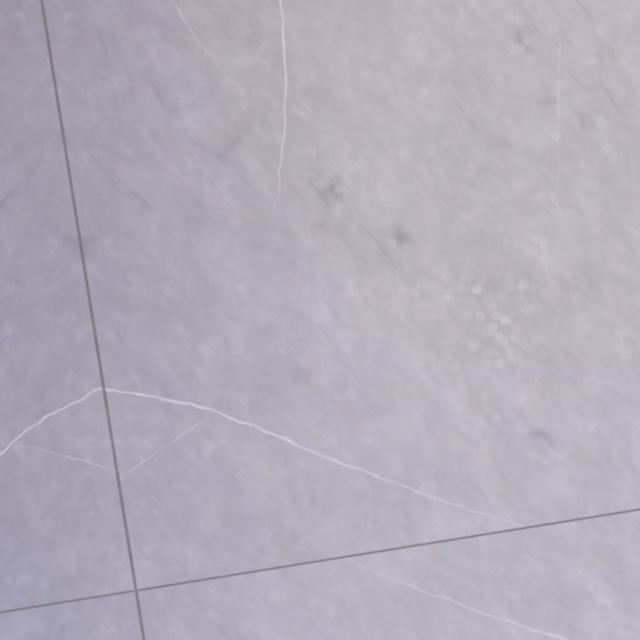
This texture is drawn by a Shadertoy shader. Its source:

```glsl
const vec3 SHADE_LEFT_LOW = vec3(0.630, 0.617, 0.695);
const vec3 SHADE_LEFT_TOP = vec3(0.610, 0.585, 0.643);
const vec3 SHADE_RIGHT_LOW = vec3(0.728, 0.712, 0.765);
const vec3 SHADE_RIGHT_TOP = vec3(0.738, 0.712, 0.742);
const vec3 VEIN_COLOR = vec3(0.84, 0.82, 0.85);
const vec3 GROUT_COLOR = vec3(0.42, 0.40, 0.43);
const vec2 UPRIGHT_JOINT = vec2(0.225, -0.160);  // x at the base, slope per y
const vec2 LEVEL_JOINT = vec2(0.043, 0.161);     // y at the left, slope per x
const float UPRIGHT_HALF_WIDTH = 0.0023;
const float LEVEL_HALF_WIDTH = 0.0016;
const float GROUT_OPACITY = 0.74;
const float SOFTNESS = 0.0021;
const float MOTTLE = 0.055;
const float GRAIN = 0.058;
const float FLECK = 0.022;
const float STREAK_DEPTH = 0.045;
const vec2 STREAK_DIR = vec2(0.44, -0.90);
const vec2 PEBBLE_CENTER = vec2(0.785, 0.49);
const vec2 PEBBLE_RADIUS = vec2(0.125, 0.21);
const float PEBBLE_CELLS = 52.0;
const float WOBBLE = 0.010;

float hash(vec2 p) {
    return fract(sin(dot(p, vec2(127.1, 311.7))) * 43758.5453);
}

float noise(vec2 p) {
    vec2 i = floor(p), f = fract(p);
    f = f * f * (3.0 - 2.0 * f);
    return mix(mix(hash(i), hash(i + vec2(1, 0)), f.x),
               mix(hash(i + vec2(0, 1)), hash(i + vec2(1, 1)), f.x), f.y);
}

float fbm(vec2 p) {
    float sum = 0.0, amp = 0.5;
    for (int i = 0; i < 4; i++) {
        sum += amp * noise(p);
        p = mat2(1.6, 1.2, -1.2, 1.6) * p + 7.3;
        amp *= 0.5;
    }
    return sum;
}

// Nearest scattered point: distance and a random value of its cell
vec2 worley(vec2 p) {
    vec2 cell = floor(p), best = vec2(9.0, 0.0);
    for (int y = -1; y <= 1; y++)
    for (int x = -1; x <= 1; x++) {
        vec2 c = cell + vec2(x, y);
        float d = length(c + vec2(hash(c), hash(c + 31.7)) - p);
        if (d < best.x) best = vec2(d, hash(c + 57.1));
    }
    return best;
}

float line(float d, float halfWidth) {
    float soft = max(SOFTNESS, 0.8 / iResolution.y);
    return 1.0 - smoothstep(halfWidth - soft, halfWidth + soft, abs(d));
}

// Bowed stroke from a to b; taper fades it toward b
float vein(vec2 p, vec2 a, vec2 b, float bow, float halfWidth, float taper) {
    vec2 axis = b - a;
    float len = length(axis);
    axis /= len;
    vec2 q = vec2(dot(p - a, axis), dot(p - a, vec2(-axis.y, axis.x)));
    float t = clamp(q.x / len, 0.0, 1.0);
    float d = length(vec2(q.x - t * len, q.y - 4.0 * bow * t * (1.0 - t)));
    return line(d, halfWidth) * (1.0 - taper * t);
}

// Soft blotch around a center
float blot(vec2 p, vec2 center, vec2 radius) {
    vec2 q = (p - center) / radius;
    return exp(-2.0 * dot(q, q));
}

void mainImage(out vec4 fragColor, in vec2 fragCoord) {
    vec2 p = fragCoord / iResolution.xy;
    float acrossUpright = (p.x - UPRIGHT_JOINT.x - UPRIGHT_JOINT.y * p.y) * 0.987;
    float acrossLevel = (p.y - LEVEL_JOINT.x - LEVEL_JOINT.y * p.x) * 0.987;

    // Stone is mirrored about the upright joint and shifted below the level one
    vec2 stone = vec2(abs(acrossUpright), p.y + 3.7 * step(acrossLevel, 0.0));

    // Lighting across the floor
    float side = smoothstep(-0.15, 0.75, p.x);
    vec3 color = mix(mix(SHADE_LEFT_LOW, SHADE_LEFT_TOP, p.y),
                     mix(SHADE_RIGHT_LOW, SHADE_RIGHT_TOP, p.y), side);

    // Fine mottling, grain and pale flecks, drawn out along the streaks
    vec2 warp = vec2(fbm(stone * 13.0), fbm(stone * 13.0 + 19.0)) - 0.47;
    vec2 s = stone + warp * 0.04;
    vec2 slant = vec2(dot(s, vec2(-STREAK_DIR.y, STREAK_DIR.x)), dot(s, STREAK_DIR));
    color += MOTTLE * (fbm(slant * vec2(20.0, 12.0)) - 0.47);
    color += GRAIN * (fbm(slant * vec2(75.0, 50.0)) - 0.47);
    color += FLECK * smoothstep(0.58, 0.74, fbm(stone * 42.0 + 71.0));
    color += smoothstep(0.52, 0.72, fbm(stone * 55.0 + 43.0)) * vec3(0.008, 0.0, -0.007);

    // Broken slanted dark streaks, strongest near the top
    float ridge = 1.0 - abs(2.0 * noise(slant * vec2(24.0, 6.0)) - 1.0);
    float patches = smoothstep(0.48, 0.68, fbm(stone * 13.0 + 5.0));
    color -= STREAK_DEPTH * pow(ridge, 8.0) * patches * mix(0.3, 1.0, smoothstep(0.35, 0.8, p.y));
    float smudge = blot(s, vec2(0.395, 0.70), vec2(0.035)) + blot(s, vec2(0.50, 0.625), vec2(0.025))
                 + blot(s, vec2(0.735, 0.93), vec2(0.03, 0.05)) + blot(s, vec2(0.66, 0.32), vec2(0.025));
    color -= 0.09 * smudge * smoothstep(0.25, 0.7, fbm(stone * 65.0));

    // Cluster of small rounded pebbles
    vec2 w = worley((p + warp * 0.018) * PEBBLE_CELLS);
    float pebble = (1.0 - smoothstep(0.25, 0.6, w.x)) * w.y;
    float cluster = blot(p + warp * 0.15, PEBBLE_CENTER, PEBBLE_RADIUS);
    cluster *= smoothstep(0.25, 0.6, fbm(p * 24.0 + 3.0));
    color += cluster * (0.080 * pebble - 0.024);

    // Pale veins: bold crossing vein, its lower echo, hanging vein, faint branches
    vec2 v = p + WOBBLE * (vec2(fbm(p * 30.0), fbm(p * 30.0 + 9.0)) - 0.47);
    float bold = vein(v, vec2(-0.01, 0.284), vec2(0.156, 0.392), 0.006, 0.0016, 0.2);
    bold = max(bold, vein(v, vec2(0.156, 0.392), vec2(0.443, 0.314), 0.013, 0.0020, 0.0));
    bold = max(bold, vein(v, vec2(0.443, 0.314), vec2(0.82, 0.177), -0.006, 0.0019, 0.65));
    bold *= step(0.0, acrossLevel);
    float echo = vein(v, vec2(0.90, -0.005), vec2(0.54, 0.128), 0.006, 0.0018, 0.75);
    bold = max(bold, echo * step(acrossLevel, 0.0));
    bold = max(bold, vein(v, vec2(0.437, 1.01), vec2(0.445, 0.80), 0.005, 0.0018, 0.2));
    bold = max(bold, vein(v, vec2(0.445, 0.80), vec2(0.427, 0.66), 0.002, 0.0012, 0.9));
    float faint = vein(v, vec2(0.185, 0.262), vec2(0.02, 0.303), -0.004, 0.0012, 0.6);
    faint = max(faint, vein(v, vec2(0.188, 0.249), vec2(0.325, 0.345), 0.005, 0.0012, 0.5));
    faint = max(faint, vein(v, vec2(0.267, 1.0), vec2(0.371, 0.863), -0.004, 0.0010, 0.4));
    faint = max(faint, vein(v, vec2(0.875, 0.93), vec2(0.872, 0.72), 0.0, 0.0012, 0.7));
    float wear = smoothstep(0.15, 0.65, noise(p * 55.0));
    color = mix(color, VEIN_COLOR, max(0.85 * bold * mix(0.6, 1.0, wear), 0.5 * faint * mix(0.2, 1.0, wear)));

    // Grout joints
    float grout = max(line(acrossUpright, UPRIGHT_HALF_WIDTH), line(acrossLevel, LEVEL_HALF_WIDTH));
    color = mix(color, GROUT_COLOR, grout * GROUT_OPACITY * mix(0.8, 1.0, noise(p * 60.0)));
    fragColor = vec4(color, 1.0);
}
```
